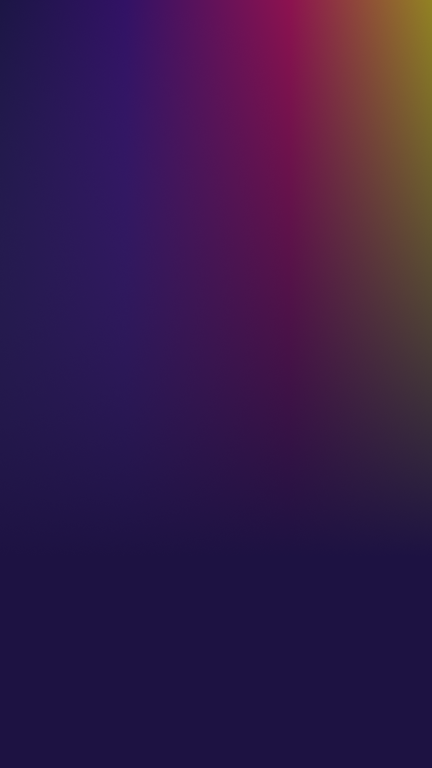
Reproduce this background procedurally as a Shadertoy shader.

```glsl
// A dusk backdrop: a four-stop horizontal spectrum (navy, violet, crimson, gold)
// at the top edge, fading linearly down into a flat indigo floor.
// A faint violet haze lifts the middle heights of the left side.

#define INDIGO       vec3(0.114, 0.071, 0.259)
#define NAVY         vec3(0.108, 0.085, 0.270)
#define VIOLET       vec3(0.195, 0.070, 0.395)
#define CRIMSON      vec3(0.550, 0.070, 0.312)
#define GOLD         vec3(0.570, 0.510, 0.137)
#define HAZE         vec3(0.032, 0.026, 0.042)
#define VIOLET_X     0.29
#define CRIMSON_X    0.67
#define FLOOR_Y      0.275
#define DITHER       0.003

// Position of v between two stops, clamped to 0..1.
float ramp(float from, float to, float v) {
    return clamp((v - from) / (to - from), 0.0, 1.0);
}

// Piecewise linear colour across the width.
vec3 spectrum(float x) {
    vec3 color = mix(NAVY, VIOLET, ramp(0.0, VIOLET_X, x));
    color = mix(color, CRIMSON, ramp(VIOLET_X, CRIMSON_X, x));
    return mix(color, GOLD, ramp(CRIMSON_X, 1.0, x));
}

float hash(vec2 p) {
    vec3 q = fract(p.xyx * 0.1031);
    q += dot(q, q.yzx + 33.33);
    return fract((q.x + q.y) * q.z);
}

void mainImage(out vec4 fragColor, in vec2 fragCoord) {
    vec2 uv = fragCoord / iResolution.xy;

    // Spectrum fading down to the floor.
    float light = ramp(FLOOR_Y, 1.0, uv.y);
    vec3 color = mix(INDIGO, spectrum(uv.x), light);

    // Haze peaks halfway up and thins toward the crimson band.
    float haze = 4.0 * light * (1.0 - light);
    color += HAZE * haze * (1.0 - ramp(VIOLET_X, CRIMSON_X, uv.x));

    // Tiny dither hides banding.
    color += (hash(fragCoord) - 0.5) * DITHER;
    fragColor = vec4(color, 1.0);
}
```
